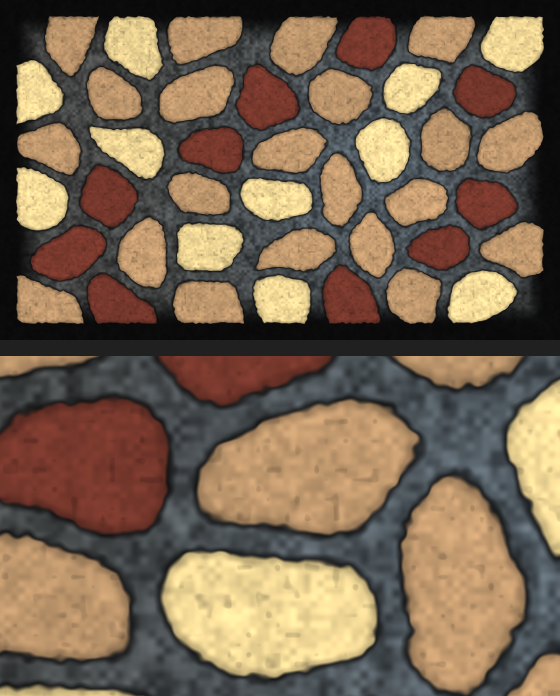
Top, the full canvas; bottom, a detail of the centre.
Reproduce this pattern procedurally as a Shadertoy shader.

```glsl
// A dark rubber doormat inlaid with rounded tan, cream and red fibre stones.

const vec2  GRID       = vec2(7.0, 6.0);  // stones across and up
const float MARGIN     = 0.05;            // width of the black frame
const float JITTER     = 0.46;            // scatter of stone centres, in cells
const float ROW_SHIFT  = 0.15;            // sideways stagger of the rows, in cells
const float MAX_SPREAD = 1.32;            // strongest elongation of a stone
const float RADIUS     = 0.122;           // largest mean radius of a stone
const float HALF_GAP   = 0.0145;          // half the groove between stones
const float ROUNDING   = 80.0;            // lower values give rounder corners
const float WOBBLE     = 0.014;           // slow waviness of the outlines
const float FRAY       = 0.006;           // fine roughness of the outlines
const float SOFTNESS   = 0.0026;          // blur of the outlines
const float TAN_SHARE  = 0.47;
const float RED_SHARE  = 0.29;

const vec3 TAN    = vec3(0.77, 0.61, 0.44);
const vec3 CREAM  = vec3(0.96, 0.86, 0.60);
const vec3 RED    = vec3(0.47, 0.22, 0.175);
const vec3 RUBBER = vec3(0.26, 0.265, 0.26);
const vec3 HAZE   = vec3(0.31, 0.35, 0.38);
const vec3 BLACK  = vec3(0.04, 0.04, 0.042);

float hash(vec2 p) {
    return fract(sin(dot(p, vec2(127.1, 311.7))) * 43758.545);
}

float noise(vec2 p) {
    vec2 i = floor(p), f = fract(p);
    f = f * f * (3.0 - 2.0 * f);
    return mix(mix(hash(i), hash(i + vec2(1, 0)), f.x),
               mix(hash(i + vec2(0, 1)), hash(i + vec2(1, 1)), f.x), f.y);
}

bool onMat(vec2 id) {
    return all(greaterThanEqual(id, vec2(0.0))) && all(lessThan(id, GRID));
}

// Stretched distance from p to the centre of stone id, with its gradient.
float stoneMetric(vec2 p, vec2 id, vec2 cell, out vec2 gradient) {
    vec2 scatter = vec2(hash(id + 3.7), hash(id + 19.3)) - 0.5;
    float stagger = ROW_SHIFT * (2.0 * mod(id.y, 2.0) - 1.0);
    vec2 q = p - (id + 0.5 + JITTER * scatter + vec2(stagger, 0.0)) * cell;

    float angle = 3.14159 * hash(id + 41.9);
    float spread = mix(1.05, MAX_SPREAD, hash(id + 57.1));
    vec2 along = vec2(cos(angle), sin(angle));
    vec2 across = vec2(-along.y, along.x);
    vec2 local = vec2(dot(q, along) / spread, dot(q, across) * spread);

    float d = max(length(local), 1e-4);
    gradient = (along * local.x / spread + across * local.y * spread) / d;
    return d;
}

// Distance inside the outline of the nearest stone; also returns its id.
float stoneField(vec2 p, vec2 cell, out vec2 nearest) {
    vec2 home = floor(p / cell), gradient, nearGradient = vec2(1.0);
    float nearD = 1e3;
    nearest = vec2(0.0);
    for (int j = -2; j <= 2; j++)
    for (int i = -2; i <= 2; i++) {
        vec2 id = home + vec2(i, j);
        if (!onMat(id)) continue;
        float d = stoneMetric(p, id, cell, gradient);
        if (d < nearD) { nearD = d; nearest = id; nearGradient = gradient; }
    }

    // Smooth minimum of the size limit and the borders to all neighbours.
    float limit = (RADIUS - nearD) / max(length(nearGradient), 0.5);
    float total = exp(-ROUNDING * limit);
    for (int j = -2; j <= 2; j++)
    for (int i = -2; i <= 2; i++) {
        vec2 id = home + vec2(i, j);
        if (!onMat(id) || id == nearest) continue;
        float d = stoneMetric(p, id, cell, gradient);
        float border = (d - nearD) / max(length(nearGradient - gradient), 0.3);
        total += exp(-ROUNDING * border);
    }
    return -log(total) / ROUNDING - HALF_GAP;
}

vec3 stoneColor(vec2 p, vec2 id, float depth) {
    float pick = fract(dot(id, vec2(0.618, 0.414)) + 0.13);
    vec3 color = pick < TAN_SHARE ? TAN : pick < TAN_SHARE + RED_SHARE ? RED : CREAM;
    float grain = 0.6 * noise(p * 150.0) + 0.4 * noise(p * 55.0 + 7.0);
    float speck = smoothstep(0.75, 0.95, noise(p * 105.0 + 31.0));
    color *= 0.86 + 0.28 * grain - 0.14 * speck;
    color *= 0.96 + 0.08 * hash(id + 73.0);
    return color * mix(0.78, 1.0, smoothstep(0.0, 0.012, depth));
}

vec3 rubberColor(vec2 p, vec2 span, float depth, float inside) {
    float crumple = 0.5 * noise(p * vec2(65.0, 45.0)) + 0.5 * noise(p * 125.0 + 11.0);
    float haze = exp(-5.0 * dot(p - span * vec2(0.68, 0.48), p - span * vec2(0.68, 0.48)));
    vec3 color = mix(RUBBER, HAZE, haze) * (0.5 + crumple);
    float lit = smoothstep(-0.005, 0.09, inside);
    lit *= mix(0.2, 1.0, smoothstep(0.0, 0.009, -depth));
    return mix(BLACK * (0.7 + 0.6 * crumple), color, lit);
}

void mainImage(out vec4 fragColor, in vec2 fragCoord) {
    vec2 size = vec2(iResolution.x / iResolution.y, 1.0);
    vec2 span = size - 2.0 * MARGIN;
    vec2 p = fragCoord / iResolution.y - MARGIN;

    // Stones, cut off at the frame and roughened.
    vec2 wave = vec2(noise(p * 17.0), noise(p * 17.0 + 50.0)) - 0.5;
    vec2 id;
    float depth = stoneField(p + WOBBLE * wave, span / GRID, id);
    vec2 toFrame = min(p, span - p);
    float inside = min(toFrame.x, toFrame.y);
    depth = min(depth, inside) + FRAY * (noise(p * 95.0 + 23.0) - 0.5);

    float blur = max(SOFTNESS, 0.75 / iResolution.y);
    float cover = smoothstep(-blur, blur, depth);
    vec3 color = mix(rubberColor(p, span, depth, inside), stoneColor(p, id, depth), cover);
    fragColor = vec4(color, 1.0);
}
```
